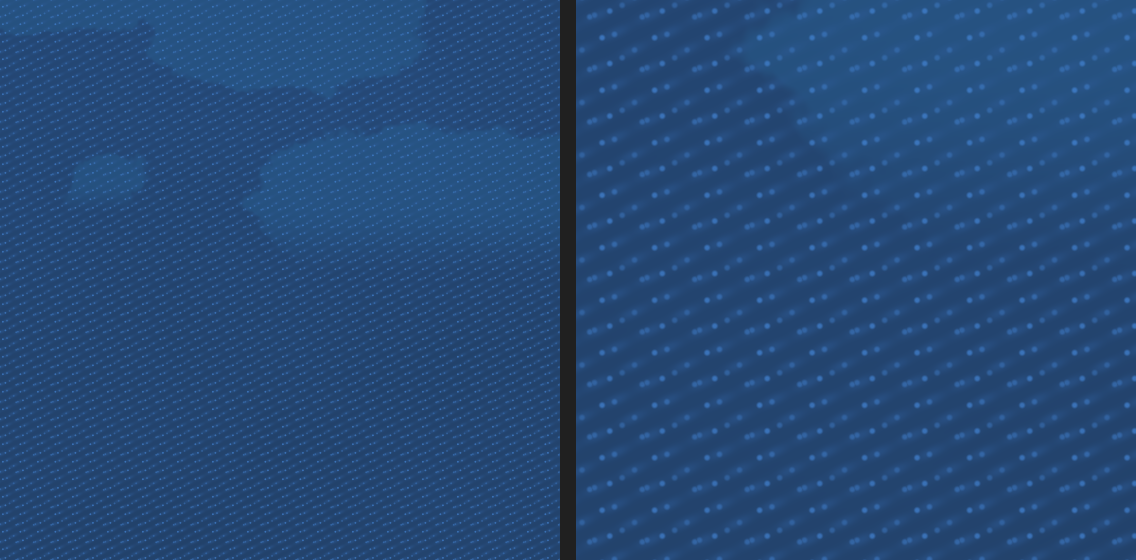
Left: the whole. Right: its middle third, enlarged.
Write a Shadertoy shader that draws this texture.

```glsl
// Woven blue cloth: a small tile of slanted threads and bright specks,
// repeated over a soft vertical gradient with a few pale cloud patches.
// Threads are periodic waves; specks and clouds are looped distance shapes.

#define TILES 32.0          // repeats across and down
#define SPECKS 7            // bright dots in each tile
#define SPECK_RADIUS 0.050  // in tile widths
#define THREAD_GAIN 0.50
#define SPECK_GAIN 0.75
#define CLOUD_GAIN 0.75
#define CLOUDS 4

const float TAU = 6.28319;
const vec3 DEEP_BLUE = vec3(0.136, 0.262, 0.425);
const vec3 UPPER_BLUE = vec3(0.142, 0.280, 0.460);
const vec3 CLOUD_BLUE = vec3(0.150, 0.335, 0.520);
const vec3 THREAD_BLUE = vec3(0.175, 0.350, 0.580);
const vec3 SPECK_BLUE = vec3(0.270, 0.530, 0.850);

float hash(float n) {
    return fract(sin(n * 91.37) * 4375.85);
}

// Layered sines: lumpy outlines and slow tonal drift, about -1 to 1
float waves(vec2 p) {
    float sum = 0.0, gain = 0.5;
    for (int i = 0; i < 4; i++) {
        sum += gain * sin(p.x + 1.7 * sin(p.y)) * cos(0.8 * p.y - 0.4 * p.x);
        p = mat2(1.6, 1.2, -1.2, 1.6) * p + 1.3;
        gain *= 0.55;
    }
    return sum;
}

// Slanted threads climbing half a tile per tile, broken into dashes
float threads(vec2 p) {
    float across = 2.0 * p.y - p.x;
    float ridge = 0.5 + 0.5 * cos(TAU * across);
    float dash = 0.65 + 0.35 * sin(TAU * (p.x + p.y) + 0.8);
    return ridge * ridge * dash;
}

// Specks strung along the two threads of a tile, with wrapped distance
float specks(vec2 p, float blur) {
    float light = 0.0;
    for (int i = 0; i < SPECKS; i++) {
        float n = float(i);
        float x = fract(0.31 + 0.618 * n);
        float y = 0.5 * x + 0.5 * mod(n, 2.0) + 0.10 * (hash(n + 2.0) - 0.5);
        float d = length(fract(p - vec2(x, y) + 0.5) - 0.5);
        float dot_light = 1.0 - smoothstep(SPECK_RADIUS - blur, SPECK_RADIUS + blur, d);
        light = max(light, dot_light * mix(0.35, 1.0, hash(n + 5.0)));
    }
    return light;
}

// Lumpy patches with a crisp rim, melting away towards their lower side
float clouds(vec2 uv) {
    // centre xy, half size zw
    vec4 shapes[CLOUDS] = vec4[CLOUDS](
        vec4(0.50, 1.00, 0.25, 0.16),
        vec4(0.10, 1.01, 0.19, 0.065),
        vec4(0.80, 0.64, 0.34, 0.13),
        vec4(0.19, 0.67, 0.07, 0.05));
    float cover = 0.0;
    for (int i = 0; i < CLOUDS; i++) {
        vec4 s = shapes[i];
        vec2 q = abs(uv - s.xy) / s.zw;
        float rim = pow(dot(q * q * q, vec2(1.0)), 1.0 / 3.0) - 1.0;
        float d = rim * min(s.z, s.w) + 0.022 * waves(uv * 30.0);
        float below = max(s.y - uv.y, 0.0) / s.w;
        float fade = i < 2 ? 1.0 : 1.0 - smoothstep(0.0, 1.1, below);
        cover = max(cover, fade * (1.0 - smoothstep(-0.006, 0.006, d)));
    }
    return cover;
}

void mainImage(out vec4 fragColor, in vec2 fragCoord) {
    vec2 uv = fragCoord / iResolution.xy;
    vec2 tile = uv * TILES;
    float blur = max(0.03, 0.6 * TILES / iResolution.y);

    // Ground: gradient, slow drift and clouds
    float height = smoothstep(0.25, 0.95, uv.y);
    vec3 color = mix(DEEP_BLUE, UPPER_BLUE, height);
    color = mix(color, CLOUD_BLUE, CLOUD_GAIN * clouds(uv));
    color *= 1.0 + 0.025 * waves(uv * 5.0 + 2.0);

    // Weave: threads, then specks slightly uneven from tile to tile
    vec2 cell = floor(tile);
    float wear = 0.9 + 0.1 * hash(cell.x + 0.37 * cell.y);
    color = mix(color, THREAD_BLUE, THREAD_GAIN * threads(tile));
    color = mix(color, SPECK_BLUE, SPECK_GAIN * wear * specks(tile, blur));

    fragColor = vec4(color, 1.0);
}
```
